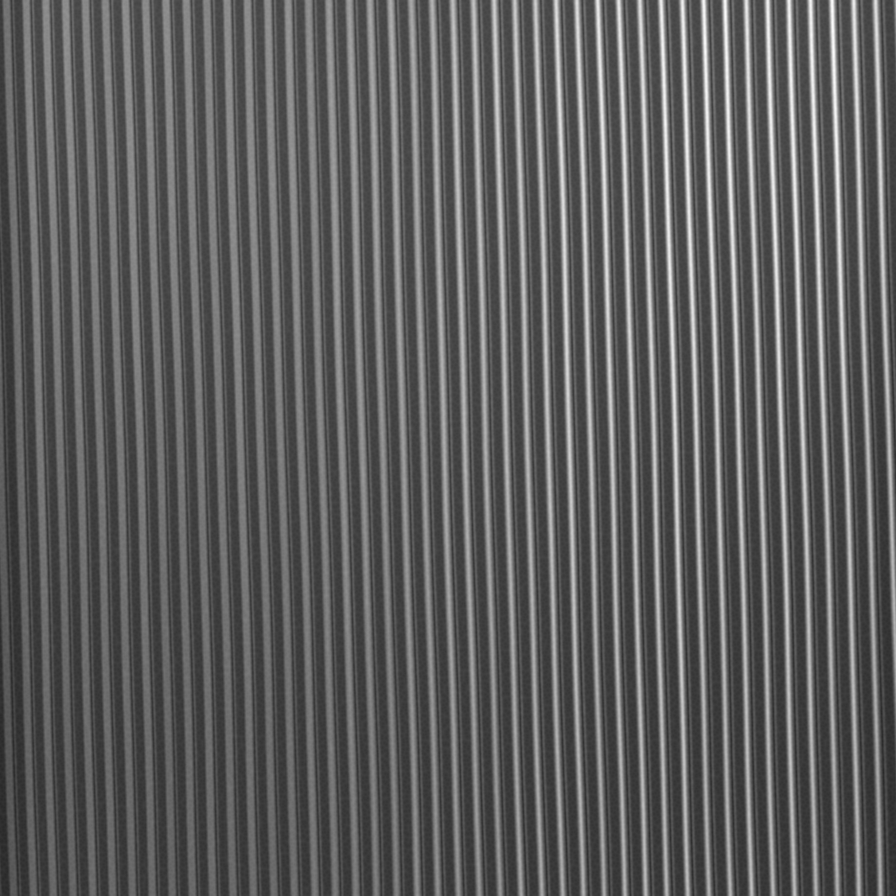
This texture is drawn by a Shadertoy shader. Its source:

```glsl
const float RIBS = 45.3;          // rib density at the left edge
const float RIB_SPREAD = 2.0;     // ribs widen towards the right
const float RIB_OFFSET = 0.80;    // phase of a rib crest
const float LEAN = 0.030;         // sideways drift over the full height
const float LEAN_PIVOT = 0.667;
const float WOBBLE = 0.0006;
const float VALLEY_TONE = 0.262;
const float GRAIN_CELLS = 230.0;
const float GRAIN_AMOUNT = 0.045;
const float RIB_VARIATION = 0.035;
const vec3 METAL_TINT = vec3(1.0, 1.0, 1.0);

vec2 hash22(vec2 p) {
    vec3 q = fract(vec3(p.xyx) * vec3(0.1031, 0.1030, 0.0973));
    q += dot(q, q.yzx + 33.33);
    return fract((q.xx + q.yz) * q.zy);
}

// Distance to the nearest scattered point
float cellular(vec2 p) {
    vec2 cell = floor(p), local = fract(p);
    float nearest = 2.0;
    for (int j = -1; j <= 1; j++) {
        for (int i = -1; i <= 1; i++) {
            vec2 offset = vec2(i, j);
            vec2 delta = offset + hash22(cell + offset) - local;
            nearest = min(nearest, dot(delta, delta));
        }
    }
    return sqrt(nearest);
}

float bell(float t, float center, float width) {
    float d = (t - center) / width;
    return exp(-d * d);
}

float plateau(float t, float left, float right, float soft) {
    return smoothstep(left - soft, left + soft, t)
         * (1.0 - smoothstep(right - soft, right + soft, t));
}

// Broad satin crest, thin groove and a smaller secondary ridge
float satinRib(float t) {
    return 0.23 * plateau(t, -0.20, 0.17, 0.09)
         + 0.11 * bell(t, 0.33, 0.065)
         - 0.03 * bell(t, 0.23, 0.04);
}

// Narrow glossy crest with a dim shoulder
float glossyRib(float t) {
    return 0.49 * bell(t, -0.02, 0.115)
         + 0.10 * plateau(t, -0.19, 0.19, 0.07)
         + 0.13 * bell(t, 0.34, 0.07)
         - 0.05 * bell(t, 0.24, 0.04);
}

void mainImage(out vec4 fragColor, in vec2 fragCoord) {
    vec2 uv = fragCoord / iResolution.xy;

    // Leaning, slightly uneven rib coordinate
    float x = uv.x + LEAN * (uv.y - LEAN_PIVOT);
    x += WOBBLE * (sin(uv.y * 7.0 + uv.x * 9.0) + 0.5 * sin(uv.y * 17.0 - uv.x * 23.0));
    float phase = RIBS * x - RIB_SPREAD * x * x - RIB_OFFSET;
    float rib = floor(phase + 0.5);
    float t = phase - rib;

    // Gloss grows from left to right
    float gloss = smoothstep(0.22, 0.80, uv.x);
    float relief = mix(satinRib(t), glossyRib(t), gloss);
    relief *= 1.0 + RIB_VARIATION * (sin(rib * 2.4) + sin(rib * 5.1 + uv.y * 4.0));

    // Light falls from the top and fades at the sides
    float light = mix(0.84, 1.10, smoothstep(0.0, 1.0, uv.y));
    light *= 1.0 + 0.03 * sin(uv.x * 6.0 - 1.2) * sin(uv.y * 3.0 + 0.5);
    light *= mix(0.82, 1.0, smoothstep(0.0, 0.05, uv.x));
    light *= mix(0.90, 1.0, smoothstep(0.0, 0.06, 1.0 - uv.x));
    float tone = (VALLEY_TONE + relief) * light;

    // Fine surface grain
    tone += GRAIN_AMOUNT * (cellular(uv * GRAIN_CELLS) - 0.45);

    fragColor = vec4(clamp(METAL_TINT * tone, 0.0, 1.0), 1.0);
}
```
